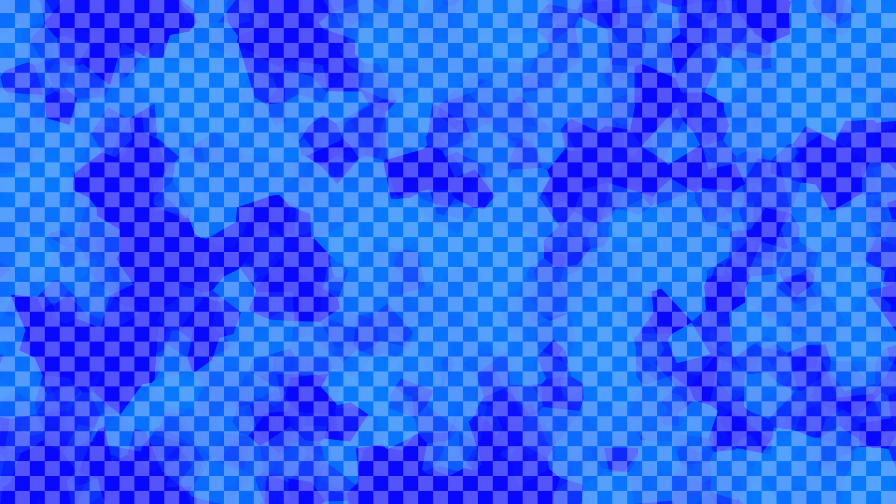
Reproduce this pattern procedurally as a Shadertoy shader.

```glsl
const float CHECKS_ACROSS = 60.0;
const float PI = 3.14159265;
const vec3 AZURE = vec3(0.03, 0.475, 1.0);
const vec3 DEEP_BLUE = vec3(0.03, 0.03, 1.0);
const vec3 VIOLET = vec3(0.32, 0.22, 1.0);

vec2 hash22(vec2 p) {
    vec3 q = fract(p.xyx * vec3(0.1031, 0.1030, 0.0973));
    q += dot(q, q.yzx + 33.33);
    return fract((q.xx + q.yz) * q.zy);
}

float valueNoise(vec2 p) {
    vec2 i = floor(p), f = fract(p);
    f = f * f * (3.0 - 2.0 * f);
    float low = mix(hash22(i).x, hash22(i + vec2(1, 0)).x, f.x);
    float high = mix(hash22(i + vec2(0, 1)).x, hash22(i + vec2(1, 1)).x, f.x);
    return mix(low, high, f.y);
}

// Darkness of a shard (x) and its violet tint (y), from its site
vec2 shardTone(vec2 site, vec2 cell) {
    float clumps = 0.50 * valueNoise(site * 0.19 + 63.0)
                 + 0.50 * valueNoise(site * 0.43 + 127.0);
    vec2 jitter = hash22(cell + 19.0);
    return vec2(clumps + 0.22 * (jitter.x - 0.5), jitter.y);
}

// Flat Voronoi shards, blended across the nearest border
vec2 shardLayer(vec2 p, float scale, vec2 offset, float pixel) {
    vec2 q = p * scale + offset;
    vec2 base = floor(q);
    vec2 nearCell = base, nextCell = base;
    vec2 nearVec = vec2(9.0), nextVec = vec2(9.0);
    for (int y = -2; y <= 2; y++) {
        for (int x = -2; x <= 2; x++) {
            vec2 cell = base + vec2(x, y);
            vec2 v = cell + hash22(cell) - q;
            if (dot(v, v) < dot(nearVec, nearVec)) {
                nextVec = nearVec;
                nextCell = nearCell;
                nearVec = v;
                nearCell = cell;
            } else if (dot(v, v) < dot(nextVec, nextVec)) {
                nextVec = v;
                nextCell = cell;
            }
        }
    }
    float border = dot(0.5 * (nearVec + nextVec), normalize(nextVec - nearVec));
    float coverage = clamp(0.5 + border / (pixel * scale), 0.0, 1.0);
    vec2 nearTone = shardTone(p + nearVec / scale, nearCell);
    vec2 nextTone = shardTone(p + nextVec / scale, nextCell);
    return mix(nextTone, nearTone, coverage);
}

// 1 on light squares, 0 on plain squares
float checker(vec2 p, float pixel) {
    vec2 wave = clamp(sin(PI * p) / (PI * 0.5 * pixel), -1.0, 1.0);
    return 0.5 + 0.5 * wave.x * wave.y;
}

vec3 camouflage(vec2 p, float pixel) {
    // One dominant layer of shards under two fainter ones
    vec2 tone = 0.62 * shardLayer(p, 0.47, vec2(51.9, 89.1), pixel)
              + 0.23 * shardLayer(p, 0.38, vec2(69.2, 118.8), pixel)
              + 0.15 * shardLayer(p, 0.55, vec2(86.5, 148.5), pixel);
    // Calmer towards the middle of the canvas
    float spread = length(p / vec2(30.0, 17.0));
    float level = tone.x + 0.09 * (spread - 0.75);
    float darkness = smoothstep(0.48, 0.70, level);
    // Faint shading inside the azure ground
    darkness = mix(0.12 * smoothstep(0.28, 0.52, level), 1.0, darkness);
    vec3 color = mix(AZURE, DEEP_BLUE, darkness);
    float midtone = 4.0 * darkness * (1.0 - darkness);
    return mix(color, VIOLET, 0.2 * midtone * tone.y);
}

void mainImage(out vec4 fragColor, in vec2 fragCoord) {
    float pixel = CHECKS_ACROSS / iResolution.x;
    vec2 p = (fragCoord - 0.5 * iResolution.xy) * pixel;
    vec3 color = camouflage(p, pixel);
    color = mix(color, vec3(1.0), 0.31 * checker(p, pixel));
    fragColor = vec4(color, 1.0);
}
```
